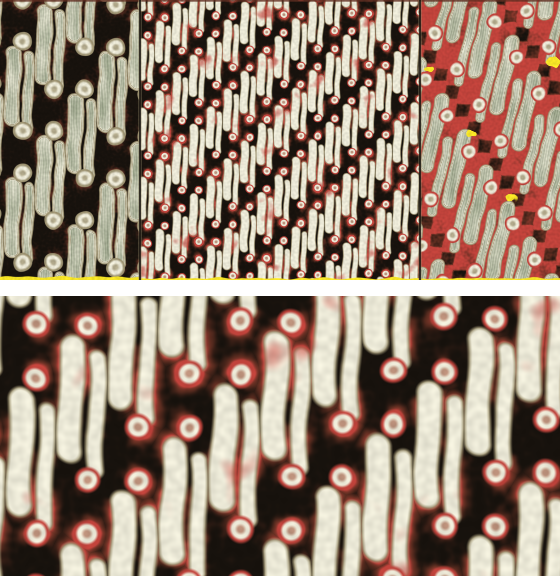
Top: the whole. Bottom: its middle third, enlarged.
This pattern is drawn by a WebGL 1 fragment shader. Its source:

```glsl
precision highp float;
// Diagonal batik bands in three panels: fine cream bars in the centre, enlarged
// olive bars at the left, and leaning bars on worn red cloth at the right.
// Each panel is a sheared lattice of capsules and dots, tinted by gradient noise.
uniform vec2 u_resolution;

const vec3 CREAM = vec3(0.92, 0.91, 0.84);
const vec3 OLIVE = vec3(0.61, 0.57, 0.44);
const vec3 SAGE = vec3(0.48, 0.53, 0.42);
const vec3 INK = vec3(0.09, 0.07, 0.05);
const vec3 RED = vec3(0.75, 0.26, 0.23);
const vec3 BROWN = vec3(0.38, 0.18, 0.13);
const vec3 YELLOW = vec3(0.96, 0.89, 0.15);

const float LEFT_SEAM = 0.5;
const float RIGHT_SEAM = 1.5;
const float SEAM_WIDTH = 0.003;
const float SOFTNESS = 0.0025;
const float WIDE_OFFSET = -0.32;  // bar places and radii, in motif steps
const float SLIM_OFFSET = 0.18;
const float WIDE_RADIUS = 0.26;
const float SLIM_RADIUS = 0.175;
const float BAR_HALF = 0.31;      // half length and centre, in band periods
const float WIDE_MID = 0.40;
const float SLIM_MID = 0.60;

struct Weave {
  float pitch, slope, period, lean;
  vec2 origin;
  float dotSplit, dotRadius;
};

vec2 hashGradient(vec2 cell) {
  float a = fract(sin(dot(cell, vec2(127.1, 311.7))) * 43758.5) * 6.2832;
  return vec2(cos(a), sin(a));
}

float gradientNoise(vec2 p) {
  vec2 i = floor(p), f = fract(p);
  vec2 s = f * f * f * (f * (f * 6.0 - 15.0) + 10.0);
  float a = dot(hashGradient(i), f);
  float b = dot(hashGradient(i + vec2(1, 0)), f - vec2(1, 0));
  float c = dot(hashGradient(i + vec2(0, 1)), f - vec2(0, 1));
  float d = dot(hashGradient(i + 1.0), f - 1.0);
  return mix(mix(a, b, s.x), mix(c, d, s.x), s.y);
}

// Offset from the nearest motif: x across the bars, y along them.
vec2 motifOffset(Weave w, vec2 p, float across, float band) {
  float u = (p.x + w.lean * p.y - w.origin.x) / w.pitch - across;
  float dx = (u - floor(u + 0.5)) * w.pitch;
  float v = (p.y + w.slope * (p.x - dx) - w.origin.y) / w.period - band;
  float dy = (v - floor(v + 0.5)) * w.period / (1.0 - w.slope * w.lean);
  return vec2(dx, dy);
}

float barDistance(Weave w, vec2 q, float radius) {
  float halfLength = BAR_HALF * w.period / (1.0 - w.slope * w.lean);
  q.x += 0.045 * w.pitch * sin(q.y / halfLength * 3.0);
  return length(vec2(q.x, max(abs(q.y) - halfLength + radius, 0.0))) - radius;
}

float dotDistance(Weave w, vec2 p, float band) {
  vec2 q = motifOffset(w, p, 0.0, band);
  return length(vec2(q.x - w.lean * q.y, q.y)) - w.dotRadius;
}

float cover(float d, float soft) { return 1.0 - smoothstep(-soft, soft, d); }

void main() {
  vec2 p = gl_FragCoord.xy / u_resolution.y;
  p.y = 1.0 - p.y;
  float soft = max(SOFTNESS, 0.75 / u_resolution.y);
  bool isLeft = p.x < LEFT_SEAM;
  bool isRight = p.x > RIGHT_SEAM;
  bool isFine = !isLeft && !isRight;

  Weave w = Weave(0.0607, 1.04, 0.248, 0.0, vec2(0.710, 1.386), 0.13, 0.0155);
  if (isLeft) w = Weave(0.1107, 1.35, 0.469, 0.0, vec2(0.081, 0.651), 0.16, 0.034);
  if (isRight) w = Weave(0.104, -1.64, 0.617, 0.2, vec2(1.576, -2.317), 0.18, 0.029);

  // Hand-drawn wobble and patches of wear
  vec2 drawn = p + 0.045 * w.pitch * vec2(gradientNoise(p * 18.0), gradientNoise(p * 18.0 + 40.0));
  float wear = gradientNoise(p * 11.0) + 0.5 * gradientNoise(p * 27.0);
  float grain = gradientNoise(p * 95.0);

  vec2 wideAt = motifOffset(w, drawn, WIDE_OFFSET, WIDE_MID);
  vec2 slimAt = motifOffset(w, drawn, SLIM_OFFSET, SLIM_MID);
  float wide = barDistance(w, wideAt, WIDE_RADIUS * w.pitch);
  float slim = barDistance(w, slimAt, SLIM_RADIUS * w.pitch);
  float bars = min(wide, slim);
  float dots = min(dotDistance(w, drawn, w.dotSplit), dotDistance(w, drawn, -w.dotSplit));

  // Cloth: dark bands, with red bleeding around the motifs
  float bleed = exp(-max(min(bars, dots), 0.0) / (0.11 * w.pitch));
  float stain = bleed * smoothstep(-0.25, 0.4, wear) * (isLeft ? 0.35 : 0.95);
  if (isRight) {
    vec2 a = abs(motifOffset(w, drawn, 0.0, 0.0));
    vec2 b = abs(motifOffset(w, drawn, 0.5, 0.0));
    float checks = min(max(a.x, a.y), max(b.x, b.y)) - 0.023;
    stain = 0.9 + 0.5 * wear - 0.65 * cover(checks, 0.006);
  }
  stain = clamp(stain + 0.12 * grain, 0.0, 1.0);
  vec3 color = mix(INK, BROWN, smoothstep(0.0, 0.45, stain));
  color = mix(color, RED, smoothstep(0.35, 0.85, stain));

  // Bars: cream in the fine panel, rimmed and streaked in the enlarged ones
  vec2 barAt = wide < slim ? wideAt : slimAt;
  float depth = -bars / w.pitch;
  vec3 fill = mix(OLIVE, CREAM, smoothstep(0.0, 0.09, depth));
  if (isFine) {
    fill = mix(fill, RED, 0.65 * smoothstep(0.3, 0.65, wear));
  } else {
    float streak = 0.5 + 0.5 * sin(barAt.x / w.pitch * 75.0);
    float sheen = 0.45 + 0.2 * streak + 0.5 * gradientNoise(p * vec2(30.0, 9.0));
    vec3 core = mix(SAGE, CREAM, clamp(sheen, 0.0, 1.0));
    fill = mix(fill, core, smoothstep(0.06, 0.13, depth));
    fill = mix(fill, OLIVE, 0.7 * cover(abs(depth - 0.075) - 0.01, 0.012));
  }
  color = mix(color, fill, cover(bars, soft));

  // Dots: a tinted edge, a pale ring and a shaded heart
  float dotDepth = -dots / w.dotRadius;
  vec3 bead = mix(isLeft ? OLIVE : RED, CREAM, smoothstep(0.1, 0.4, dotDepth));
  bead = mix(bead, isFine ? mix(OLIVE, RED, 0.4) : OLIVE, 0.75 * smoothstep(0.5, 0.85, dotDepth));
  color = mix(color, bead, cover(dots, soft));

  // Yellow flecks on the red cloth and along the lower edge
  float fleck = 1.0;
  for (int i = 0; i < 4; i++) {
    float n = float(i);
    vec2 center = vec2(1.53 + 0.148 * n, mod(0.245 + 0.232 * n, 0.72));
    fleck = min(fleck, length((p - center) * vec2(0.8, 1.2)) - 0.011 - 0.0012 * n * n);
  }
  fleck += 0.016 * gradientNoise(p * 45.0);
  float hem = 0.989 - p.y - 0.012 * gradientNoise(vec2(p.x * 16.0, 3.0)) + (isLeft ? 0.0 : 0.005);
  color = mix(color, YELLOW, cover(min(fleck, hem), soft));

  // Frame and panel seams
  float seam = min(abs(p.x - LEFT_SEAM), abs(p.x - RIGHT_SEAM));
  color = mix(color, BROWN, 0.8 * cover(p.y - 0.006, soft));
  color = mix(color, OLIVE, 0.5 * cover(seam - 2.0 * SEAM_WIDTH, soft));
  color = mix(color, INK, cover(seam - SEAM_WIDTH, soft));
  gl_FragColor = vec4(color * (1.0 + 0.1 * grain), 1.0);
}
```
